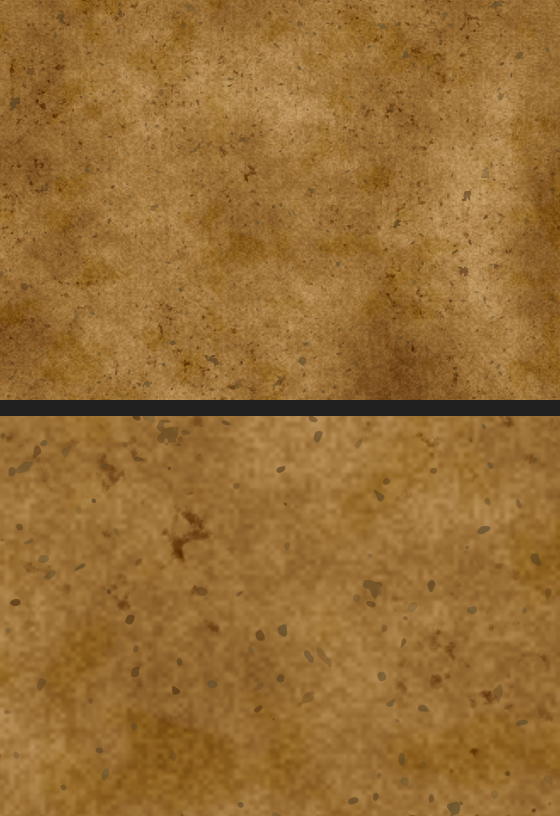
Top, the full canvas; bottom, a detail of the centre.
Give the GLSL for this texture, as a Shadertoy shader.

```glsl
// Aged brown parchment: soft light and dark patches, cloudy mottling and fine
// grain set a tone on a brown ramp; ochre stains, scattered flecks and a few
// hairline scratches are laid over it.

float hash(vec2 p) {
    return fract(sin(dot(p, vec2(127.1, 311.7))) * 43758.5453);
}

float noise(vec2 p) {
    vec2 i = floor(p), f = fract(p);
    f = f * f * (3.0 - 2.0 * f);
    return mix(mix(hash(i), hash(i + vec2(1, 0)), f.x),
               mix(hash(i + vec2(0, 1)), hash(i + vec2(1, 1)), f.x), f.y);
}

float fbm(vec2 p) {
    float sum = 0.0, amp = 0.5;
    for (int i = 0; i < 5; i++) {
        sum += amp * noise(p);
        p = mat2(1.6, 1.2, -1.2, 1.6) * p + 7.3;
        amp *= 0.52;
    }
    return sum;
}

// Soft elliptical patch of light
float patchAt(vec2 uv, vec2 center, vec2 size) {
    vec2 d = (uv - center) / size;
    return exp(-dot(d, d));
}

// Broad lighting over the sheet
float shading(vec2 uv) {
    float s = 0.32 * patchAt(uv, vec2(0.87, 0.45), vec2(0.07, 0.38));
    s += 0.22 * patchAt(uv, vec2(0.25, 0.55), vec2(0.14, 0.35));
    s += 0.22 * patchAt(uv, vec2(0.48, 0.77), vec2(0.12, 0.15));
    s += 0.12 * patchAt(uv, vec2(0.55, 0.20), vec2(0.08, 0.20));
    s -= 0.65 * patchAt(uv, vec2(0.70, 0.00), vec2(0.13, 0.14));
    s -= 0.40 * patchAt(uv, vec2(0.00, 0.12), vec2(0.07, 0.12));
    s -= 0.35 * patchAt(uv, vec2(0.06, 0.82), vec2(0.11, 0.16));
    s -= 0.25 * patchAt(uv, vec2(0.06, 0.40), vec2(0.12, 0.30));
    s -= 0.35 * patchAt(uv, vec2(1.00, 0.42), vec2(0.07, 0.30));
    s -= 0.22 * patchAt(uv, vec2(0.45, 0.45), vec2(0.10, 0.25));
    s -= 0.22 * patchAt(uv, vec2(0.69, 0.50), vec2(0.07, 0.40));
    s -= 0.25 * patchAt(uv, vec2(0.40, 1.00), vec2(0.15, 0.10));
    return s - 0.15 * patchAt(uv, vec2(0.95, 1.00), vec2(0.35, 0.15));
}

// Ragged elongated flecks, at most one per cell; x = cover, y = greyness
vec2 flecks(vec2 p, float cells, float share, float radius) {
    vec2 q = p * cells, result = vec2(0.0);
    float ragged = noise(p * 190.0) - 0.5;
    float blur = 0.8 * cells / iResolution.y;
    for (int y = -1; y <= 1; y++)
    for (int x = -1; x <= 1; x++) {
        vec2 id = floor(q) + vec2(x, y);
        if (hash(id + cells) > share) continue;
        vec2 d = q - id - vec2(hash(id + 3.1), hash(id + 8.7));
        float a = 6.283 * hash(id + 5.3);
        d = mat2(cos(a), sin(a), -sin(a), cos(a)) * d;
        d.x *= mix(0.4, 1.0, hash(id + 1.9));
        float r = radius * mix(0.4, 1.0, hash(id + 6.1));
        float cover = 1.0 - smoothstep(-blur, blur, length(d) - r * (1.0 + 1.3 * ragged));
        cover *= mix(0.35, 0.85, hash(id + 2.7));
        if (cover > result.x) result = vec2(cover, hash(id + 9.4));
    }
    return result;
}

// Faint hairlines, mostly rising to the right
float scratches(vec2 p) {
    float sum = 0.0, width = max(0.0016, 0.7 / iResolution.y);
    for (float i = 0.0; i < 16.0; i++) {
        vec2 center = vec2(1.4 * hash(vec2(i, 1.0)), hash(vec2(i, 2.0)));
        float a = mix(0.4, 1.4, hash(vec2(i, 3.0)));
        vec2 along = vec2(cos(a), sin(a)), d = p - center;
        float u = dot(d, along), v = d.y * along.x - d.x * along.y;
        v += 0.12 * u * u * (hash(vec2(i, 4.0)) - 0.5);
        float reach = mix(0.05, 0.2, hash(vec2(i, 5.0)));
        float fade = 1.0 - smoothstep(0.5 * reach, reach, abs(u));
        sum += fade * (1.0 - smoothstep(0.0, 2.0 * width, abs(v))) * (hash(vec2(i, 6.0)) - 0.7);
    }
    return sum * noise(p * 60.0);
}

void mainImage(out vec4 fragColor, in vec2 fragCoord) {
    vec2 uv = fragCoord / iResolution.xy;
    vec2 p = fragCoord / iResolution.y;

    // Tone: lighting, clouds, mottling, grain
    vec2 warp = vec2(fbm(p * 4.0), fbm(p * 4.0 + 31.0)) - 0.5;
    float tone = 0.67 + shading(uv + 0.12 * warp);
    tone += 0.55 * (fbm(p * 5.0 + 11.0) - 0.5);
    tone += 0.60 * (fbm(p * 22.0 + 5.0) - 0.5);
    tone += 0.25 * (noise(p * 120.0) - 0.5);
    tone += 0.40 * (noise(p * 235.0 + 17.0) - 0.5);

    // Peppery dirt gathers in clouds
    float dirt = smoothstep(0.62, 0.85, fbm(p * 65.0 + 3.0));
    tone -= 0.8 * dirt * smoothstep(0.35, 0.65, fbm(p * 7.0 + 40.0));
    tone += 0.5 * scratches(p);

    // Brown ramp
    vec3 umber = vec3(0.47, 0.30, 0.11), tan_ = vec3(0.62, 0.45, 0.22);
    vec3 sand = vec3(0.71, 0.55, 0.33);
    vec3 color = tone < 0.625 ? mix(umber, tan_, tone / 0.625)
                              : mix(tan_, sand, (tone - 0.625) / 0.375);

    // Ochre stains
    float stain = smoothstep(0.54, 0.72, fbm(p * 13.0 + 70.0));
    color -= stain * vec3(0.035, 0.04, 0.075);

    // Flecks, brown to grey-green
    vec2 small = flecks(p, 48.0, 0.30, 0.16), large = flecks(p + 4.0, 13.0, 0.20, 0.13);
    vec2 fleck = small.x > large.x ? small : large;
    vec3 fleckColor = mix(vec3(0.30, 0.18, 0.06), vec3(0.36, 0.31, 0.19), fleck.y);
    color = mix(color, fleckColor, fleck.x * 0.8);

    fragColor = vec4(clamp(color, 0.0, 1.0), 1.0);
}
```
